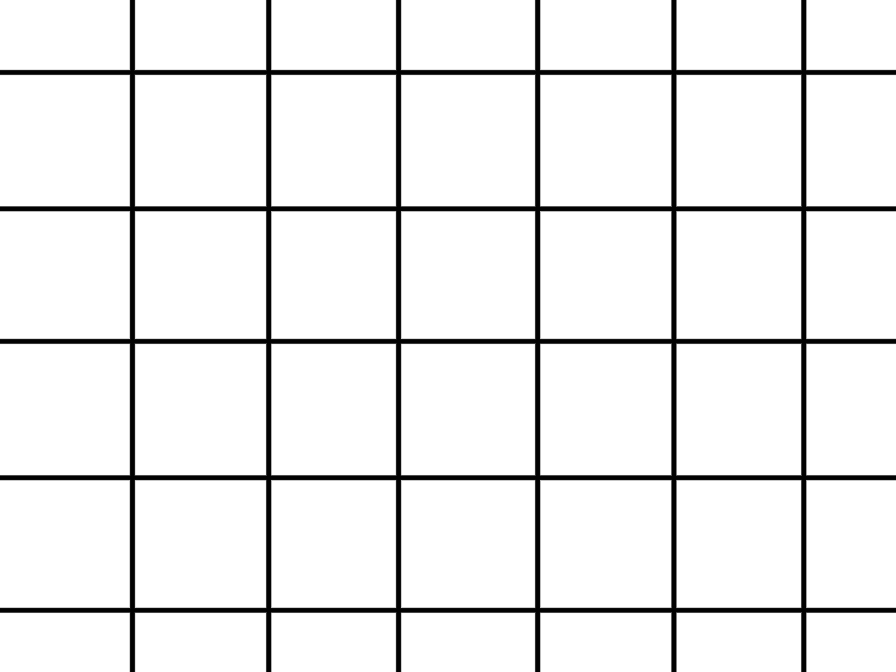
Reproduce this pattern procedurally as a Shadertoy shader.

```glsl
// Square grid of thin black rules on white, six upright and five level.
// Each rule is the nearest repeat along one axis, nudged by a small sine
// of its index so the cells are slightly uneven.

const float TAU = 6.2831853;
const vec3 PAPER = vec3(1.0);
const vec3 INK = vec3(0.008);

// Distance along one axis to the nearest rule; lengths are in canvas heights.
float ruleDistance(float pos, float start, float pitch,
                   float wobble, float period, float phase) {
    float index = round((pos - start) / pitch);
    float nudge = wobble * sin(TAU * index / period + phase);
    return abs(pos - start - index * pitch - nudge);
}

// Soft-edged coverage of a rule of the given width.
float ruleCoverage(float dist, float width, float blur) {
    return 1.0 - smoothstep(-blur, blur, dist - 0.5 * width);
}

void mainImage(out vec4 fragColor, in vec2 fragCoord) {
    vec2 p = fragCoord / iResolution.y;
    float blur = 0.85 / iResolution.y;

    // Upright rules drift in groups of three, level rules in pairs.
    float upright = ruleDistance(p.x, -0.0053, 0.201, 0.0047, 3.0, -1.79);
    float level = ruleDistance(p.y, 0.0904, 0.2001, 0.0014, 2.0, 0.25 * TAU);

    // Combine the two sets without darkening the crossings.
    float ink = max(ruleCoverage(upright, 0.0076, blur),
                    ruleCoverage(level, 0.0073, blur));

    fragColor = vec4(mix(PAPER, INK, ink), 1.0);
}
```
